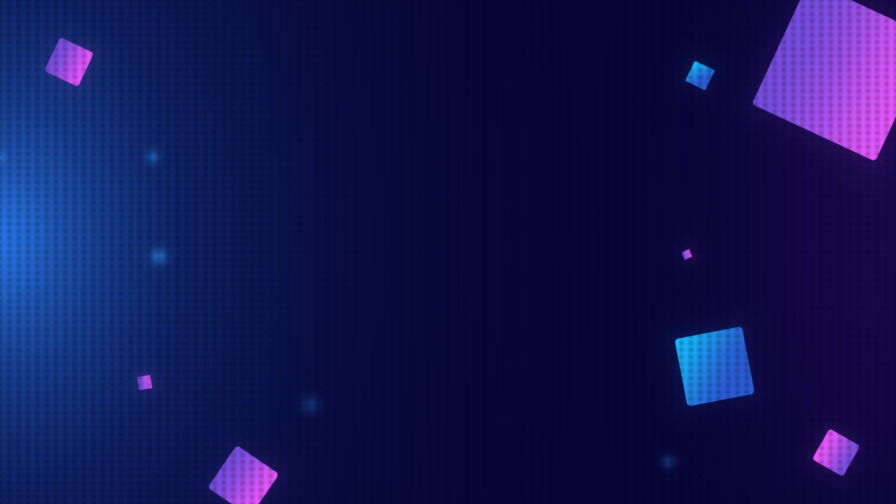
Give the GLSL for this background, as a Shadertoy shader.

```glsl
// Navy backdrop with a blue glow on the left and a violet haze on the right,
// scattered with tilted gradient tiles and blurred sparks. Tiles are rounded
// box distances; a fine dot screen, faint in the dark, is multiplied over all.

const vec3 NAVY = vec3(0.022, 0.016, 0.215);
const vec3 AZURE = vec3(0.15, 0.45, 0.89);
const vec3 HAZE = vec3(0.15, 0.04, 0.36);
const vec3 VIOLET = vec3(0.47, 0.30, 0.88);
const vec3 PINK = vec3(0.90, 0.34, 1.0);
const vec3 CYAN = vec3(0.08, 0.74, 1.0);
const vec3 COBALT = vec3(0.16, 0.36, 0.83);
const vec3 SPARK = vec3(0.16, 0.54, 0.92);

// Tiles: centre x, centre y, half side, tilt (lengths in canvas heights)
const vec4 TILES[8] = vec4[8](
    vec4(0.137, 0.877, 0.037, -0.44), vec4(1.389, 0.850, 0.022, -0.45),
    vec4(1.671, 0.859, 0.135, -0.435), vec4(1.363, 0.495, 0.008, 0.40),
    vec4(1.418, 0.273, 0.068, 0.19), vec4(1.659, 0.102, 0.035, -0.52),
    vec4(0.483, 0.046, 0.051, -0.60), vec4(0.287, 0.241, 0.013, 0.17));
// Tile paint: 0 violet to pink, 1 cyan to cobalt, 2 pink to violet
const int PAINT[8] = int[8](0, 1, 0, 0, 1, 2, 0, 0);

// Sparks: centre x, centre y, radius, strength
const vec4 SPARKS[5] = vec4[5](
    vec4(0.303, 0.688, 0.013, 0.48), vec4(0.315, 0.491, 0.016, 0.62),
    vec4(0.616, 0.197, 0.017, 0.28), vec4(1.326, 0.084, 0.014, 0.30),
    vec4(0.0, 0.688, 0.011, 0.50));

vec2 rotate(vec2 p, float angle) {
    float c = cos(angle), s = sin(angle);
    return vec2(c * p.x + s * p.y, c * p.y - s * p.x);
}

float roundedBox(vec2 p, float halfSide, float radius) {
    vec2 q = abs(p) - halfSide + radius;
    return length(max(q, 0.0)) + min(max(q.x, q.y), 0.0) - radius;
}

// Exponential falloff with a softened peak
float softGlow(vec2 offset, float rate) {
    return exp(-rate * (sqrt(dot(offset, offset) + 0.0016) - 0.04));
}

vec3 tileColor(vec2 uv, int paint) {
    float across = smoothstep(-0.9, 1.1, uv.x);
    float diagonal = smoothstep(-1.2, 0.6, 0.65 * uv.x - 0.5 * uv.y);
    if (paint == 1) return mix(CYAN, COBALT, diagonal);
    return mix(VIOLET, PINK, paint == 2 ? 1.0 - across : across);
}

vec3 background(vec2 p, float aspect) {
    vec3 color = mix(NAVY, AZURE, softGlow((p - vec2(0.0, 0.525)) * vec2(1.0, 0.75), 3.9));
    vec2 fromRight = (p - vec2(aspect, 0.52)) * vec2(1.0, 0.6);
    return mix(color, HAZE, 0.6 * exp(-9.0 * dot(fromRight, fromRight)));
}

vec3 addTile(vec3 color, vec2 p, vec4 tile, int paint, float pixel) {
    vec2 q = rotate(p - tile.xy, tile.w);
    float d = roundedBox(q, tile.z, min(0.008, 0.18 * tile.z));
    vec3 fill = tileColor(q / tile.z, paint);
    float halo = 0.10 * exp(-max(d, 0.0) / (0.012 + 0.12 * tile.z));
    color = mix(color, fill, halo);
    return mix(color, fill, 1.0 - smoothstep(-pixel, pixel, d));
}

// Dark dots on a 54 by 72 per-height grid, stronger across columns
float dotScreen(vec2 p, float strength) {
    vec2 wave = 0.5 + 0.5 * cos(6.28318 * p * vec2(54.0, 72.0));
    return 1.0 - strength * wave.x * (0.10 + 0.13 * wave.y);
}

void mainImage(out vec4 fragColor, in vec2 fragCoord) {
    float pixel = 1.0 / iResolution.y;
    vec2 p = fragCoord * pixel;
    vec3 color = background(p, iResolution.x * pixel);

    for (int i = 0; i < 5; i++) {
        vec2 offset = (p - SPARKS[i].xy) / SPARKS[i].z;
        color = mix(color, SPARK, SPARKS[i].w * exp(-dot(offset, offset)));
    }
    for (int i = 0; i < 8; i++) {
        color = addTile(color, p, TILES[i], PAINT[i], pixel);
    }

    float strength = mix(0.6, 1.0, smoothstep(0.22, 0.40, color.b));
    fragColor = vec4(color * dotScreen(p, strength), 1.0);
}
```
